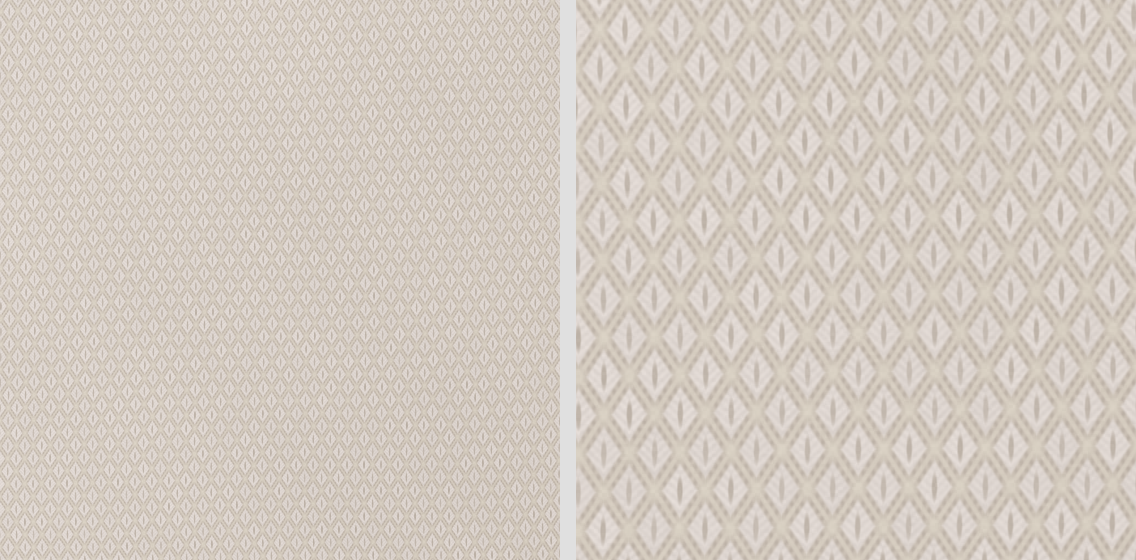
Left: the whole. Right: its middle third, enlarged.
Give the GLSL for this texture, as a three.js fragment shader.

```glsl
// Pale woven fabric: a lattice of tall diamonds, 33 across and 22 down,
// with stitched bands, a slit in each diamond and faint leaf veins.
// Two diagonal coordinates fold the plane into one diamond; sines add the weave.
varying vec2 vUv;

const float TAU = 6.2831853;

float hash(vec2 p) {
  return fract(sin(dot(p, vec2(127.1, 311.7))) * 4375.85);
}

// Slow layered sines for the uneven lie of the cloth
float drift(vec2 p) {
  return 0.5 * sin(p.x * 5.0 + 1.7 * sin(p.y * 4.0))
       + 0.3 * sin(p.y * 9.0 - p.x * 6.0 + 1.3)
       + 0.2 * sin(p.x * 17.0 + p.y * 13.0);
}

void main() {
  vec3 pale = vec3(0.873, 0.841, 0.820);
  vec3 band = vec3(0.820, 0.780, 0.734);
  vec3 shade = vec3(0.745, 0.703, 0.660);
  vec3 gold = vec3(0.860, 0.829, 0.775);

  // Rows rise slightly to the right, more so near the top
  vec2 cloth = vUv;
  cloth.y -= vUv.x * mix(0.012, 0.045, vUv.y);
  cloth += 0.0015 * vec2(sin(vUv.y * 11.0), sin(vUv.x * 9.0 + vUv.y * 4.0));

  // Fold into one diamond; its border lies where edge is 0.5
  vec2 grid = cloth * vec2(33.0, 22.0);
  vec2 diagonal = vec2(grid.x + grid.y, grid.x - grid.y);
  vec2 cell = floor(diagonal + 0.5);
  vec2 f = diagonal - cell;
  vec2 local = 0.5 * vec2(f.x + f.y, f.x - f.y);
  vec2 side = abs(f);
  float edge = max(side.x, side.y);
  float along = side.x > side.y ? f.y : f.x;
  float variation = hash(cell);

  // Pale diamond with fine veins fanning from its centre
  float veins = sin(TAU * (local.y * 8.0 - abs(local.x) * 5.0));
  vec3 leaf = pale + 0.013 * veins + 0.016 * (variation - 0.5);

  // Lattice band with a row of small stitches on each flank
  float stitch = 0.5 + 0.5 * cos(TAU * 5.0 * along);
  float flank = 1.0 - smoothstep(0.02, 0.10, abs(edge - 0.385));
  vec3 lattice = mix(band, shade, flank * (0.25 + 0.7 * stitch));

  // Warm thread along the band, strongest at crossings
  float crossing = smoothstep(0.26, 0.44, min(side.x, side.y));
  float thread = smoothstep(0.42, 0.49, edge);
  lattice = mix(lattice, gold, max(0.5 * thread, 0.8 * crossing));
  vec3 color = mix(leaf, lattice, smoothstep(0.29, 0.39, edge));

  // Narrow tapered slit, differing a little in strength
  float slit = length(local / vec2(0.065, 0.20));
  slit = 1.0 - smoothstep(0.45, 1.15, slit);
  color = mix(color, shade, slit * (0.7 + 0.3 * variation));

  // Fine yarn grain and broad, soft light
  float grain = hash(floor(vUv * vec2(384.0, 512.0))) - 0.5;
  float yarn = sin(vUv.x * TAU * 168.0) * sin(vUv.y * TAU * 162.0);
  color += 0.018 * grain + 0.006 * yarn + 0.007 * drift(vUv);
  color += 0.015 * (vUv.y - vUv.x) * vec3(0.9, 1.0, 1.1);

  gl_FragColor = vec4(color, 1.0);
}
```
